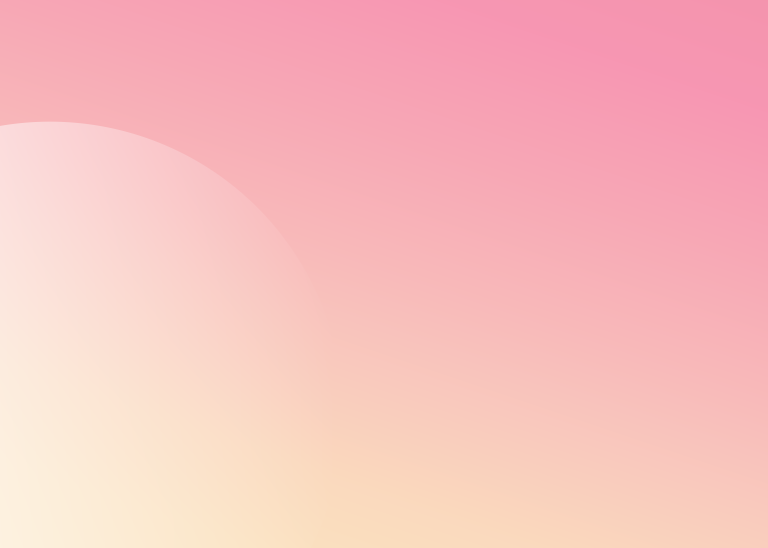
Write a WebGL 2 fragment shader that draws this background.

```glsl
#version 300 es
precision highp float;
// A soft sunset gradient, cream below to rose above, along a tilted axis.
// A large translucent disc at the lower left lightens it, fading to the right.
// All lengths are in canvas heights, with the origin at the lower left.

uniform vec2 u_resolution;
out vec4 fragColor;

const float ASPECT = 1.399;             // width over height of the layout
const vec2 SKY_AXIS = vec2(0.32, 0.947); // direction from cream to rose

const vec2 DISC_CENTER = vec2(0.091, 0.244);
const float DISC_RADIUS = 0.534;
const float DISC_OPACITY = 0.5;         // veil strength at the left edge
const float DISC_FADE_END = 0.605;      // where the veil vanishes

// Sky colours and their positions along the axis
const int STOP_COUNT = 9;
const float STOP_AT[STOP_COUNT] = float[](
    0.0, 0.15, 0.32, 0.45, 0.58, 0.70, 0.95, 1.20, 1.395);
const vec3 STOP_COLOR[STOP_COUNT] = vec3[](
    vec3(0.982, 0.895, 0.755),
    vec3(0.982, 0.883, 0.750),
    vec3(0.980, 0.850, 0.743),
    vec3(0.977, 0.808, 0.743),
    vec3(0.974, 0.768, 0.738),
    vec3(0.973, 0.728, 0.728),
    vec3(0.968, 0.655, 0.710),
    vec3(0.967, 0.590, 0.700),
    vec3(0.957, 0.580, 0.680));

// Piecewise linear blend through the colour stops
vec3 skyColor(float t) {
    vec3 color = STOP_COLOR[0];
    for (int i = 1; i < STOP_COUNT; i++) {
        float blend = (t - STOP_AT[i - 1]) / (STOP_AT[i] - STOP_AT[i - 1]);
        color = mix(color, STOP_COLOR[i], clamp(blend, 0.0, 1.0));
    }
    return color;
}

// Coverage of the disc with an edge one pixel wide
float discMask(vec2 p, float pixel) {
    float dist = length(p - DISC_CENTER) - DISC_RADIUS;
    return clamp(0.5 - dist / pixel, 0.0, 1.0);
}

void main() {
    vec2 p = gl_FragCoord.xy / u_resolution * vec2(ASPECT, 1.0);
    float pixel = 1.0 / u_resolution.y;

    vec3 color = skyColor(dot(p, SKY_AXIS));

    // White veil, strongest at the left
    float veil = DISC_OPACITY * clamp(1.0 - p.x / DISC_FADE_END, 0.0, 1.0);
    color = mix(color, vec3(1.0), veil * discMask(p, pixel));

    fragColor = vec4(color, 1.0);
}
```
